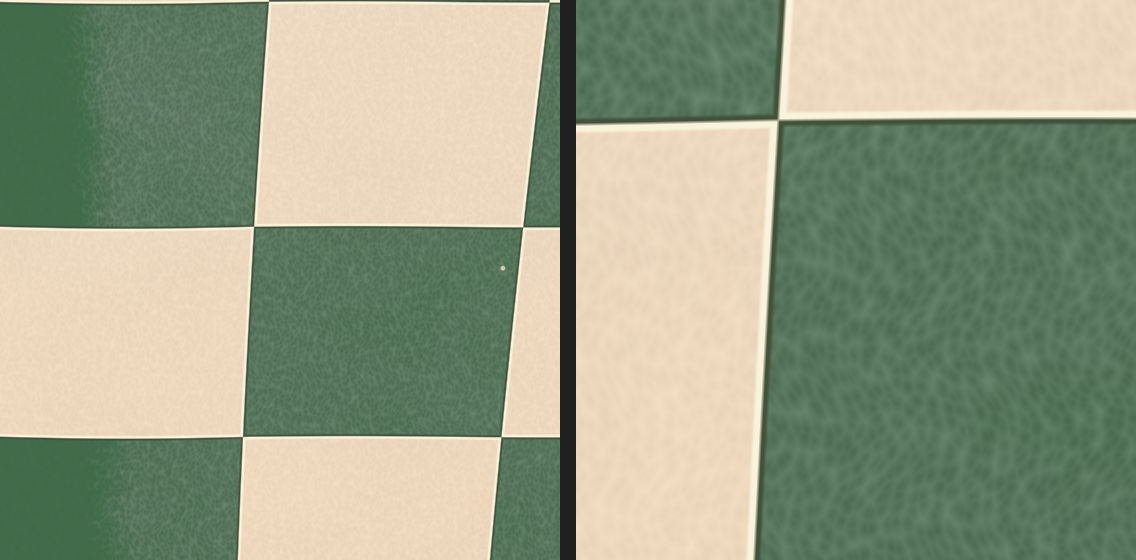
Left: the whole. Right: its middle third, enlarged.
This pattern is drawn by a Shadertoy shader. Its source:

```glsl
// Two-tone checkered leather seen at a slight tilt: a gently bent projective grid
// gives the tiles, distance to the grid gives pale and dark seams, and cellular
// noise with layered sines gives the grain, the mottling and the rubbed areas.

#define PALE_SEAM 0.0046      // seam width on the cream side
#define DARK_SEAM 0.0034      // seam width on the green side
#define GRAIN_SCALE vec2(150.0, 105.0)
#define GRAIN_DEPTH 0.085
#define RUB_EDGE 0.175        // where the smooth green turns rubbed
#define FLECK_POS vec2(0.898, 0.479)
#define CREAM vec3(0.93, 0.85, 0.75)
#define IVORY vec3(0.98, 0.96, 0.87)
#define RUBBED_GREEN vec3(0.37, 0.48, 0.39)
#define DEEP_GREEN vec3(0.255, 0.42, 0.29)
#define SEAM_DARK vec3(0.25, 0.30, 0.21)

vec2 hash2(vec2 p) {
    vec3 q = fract(p.xyx * vec3(0.1031, 0.1030, 0.0973));
    q += dot(q, q.yzx + 33.33);
    return fract((q.xx + q.yz) * q.zy);
}

// Distance to the nearest scattered point
float cellular(vec2 p) {
    vec2 cell = floor(p), local = fract(p);
    float nearest = 2.0;
    for (int j = -1; j <= 1; j++)
        for (int i = -1; i <= 1; i++) {
            vec2 o = vec2(i, j);
            vec2 r = o + hash2(cell + o) - local;
            nearest = min(nearest, dot(r, r));
        }
    return sqrt(nearest);
}

// Soft broad variation, roughly -1 to 1
float mottle(vec2 p) {
    float sum = 0.0, gain = 0.5;
    for (int i = 0; i < 4; i++) {
        sum += gain * sin(p.x + 1.7 * sin(p.y)) * cos(p.y * 0.9 + sin(p.x * 0.7));
        p = mat2(1.5, 1.1, -1.1, 1.5) * p + 2.3;
        gain *= 0.6;
    }
    return sum;
}

// Grid coordinates of a point measured from the top left; also the tile size there
vec2 tiltedGrid(vec2 p, out vec2 tileSize) {
    float seamX = 0.4805 - 0.0729 * p.y + 0.0169 * p.y * p.y;
    float sag = p.x < 0.45 ? 0.0035 * sin(p.x * 6.98) : 0.0012 * sin((p.x - 0.45) * 9.0 + 3.14);
    float y = p.y - sag - 0.0035;
    tileSize = vec2(0.5013 - 0.0510 * p.y, 1.0 / (2.4 + 0.453 * y));
    return vec2((p.x - seamX) / tileSize.x, y * (2.4 + 0.2267 * y));
}

// Distance to the nearest grid line, changing sign from tile to tile
vec2 alternatingDistance(vec2 grid, vec2 tileSize) {
    vec2 parity = 1.0 - 2.0 * mod(floor(grid), 2.0);
    return parity * (0.5 - abs(fract(grid) - 0.5)) * tileSize;
}

void mainImage(out vec4 fragColor, in vec2 fragCoord) {
    vec2 p = fragCoord / iResolution.xy;
    p.y = 1.0 - p.y;
    float soft = max(1.0 / iResolution.y, 0.0014);

    // Checker and seams
    vec2 tileSize;
    vec2 grid = tiltedGrid(p, tileSize);
    vec2 d = alternatingDistance(grid, tileSize);
    vec2 side = clamp(d / (0.7 * soft), -1.0, 1.0);
    float green = 0.5 - 0.5 * side.x * side.y;
    float edge = min(abs(d.x), abs(d.y));
    float pale = 1.0 - smoothstep(PALE_SEAM - soft, PALE_SEAM + soft, edge);
    float dark = 1.0 - smoothstep(DARK_SEAM - soft, DARK_SEAM + soft, edge);

    // Leather grain and broad shading
    vec2 warp = 0.006 * vec2(sin(p.y * 61.0), sin(p.x * 53.0 + p.y * 17.0));
    float grain = cellular((p + warp) * GRAIN_SCALE) - 0.48;
    grain += 0.5 * (cellular((p - warp) * GRAIN_SCALE * 0.47 + 19.0) - 0.48);
    float broad = mottle(p * 13.0);

    // Cream tiles: faint grain, slightly rosier downward
    vec3 cream = CREAM + 0.035 * grain + 0.008 * broad;
    cream += vec3(0.004, -0.008, -0.012) * (p.y - 0.4);
    cream = mix(cream, IVORY, pale * 0.95);

    // Green tiles: smooth and deep at the left, rubbed and grainy beyond
    float rub = p.x - RUB_EDGE - 0.06 * (p.y - 0.4) + 0.018 * broad + 0.03 * grain;
    float rubbed = smoothstep(-0.045, 0.045, rub);
    float sheen = exp(-18.0 * dot(p - vec2(0.32, 0.18), p - vec2(0.32, 0.18)));
    vec3 leather = mix(DEEP_GREEN, RUBBED_GREEN, rubbed * (0.78 + 0.2 * sheen + 0.14 * broad));
    leather += GRAIN_DEPTH * grain * mix(0.12, 1.0, rubbed);
    leather = mix(leather, SEAM_DARK, dark * 0.9);

    // One pale fleck
    float fleck = 1.0 - smoothstep(0.0025, 0.0025 + 2.0 * soft, length(p - FLECK_POS));
    leather = mix(leather, CREAM, fleck * 0.85);

    fragColor = vec4(mix(cream, leather, green), 1.0);
}
```
